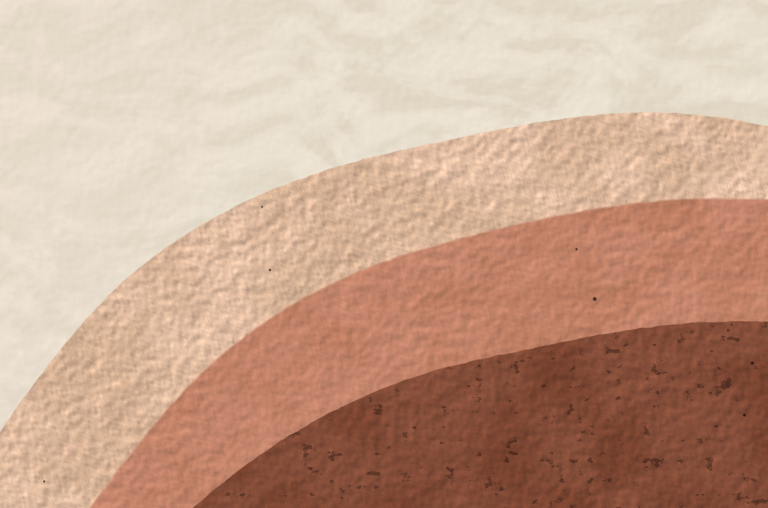
A WebGL 1 fragment shader for this background:

```glsl
precision highp float;
// Layered earth-tone hills of rough plaster under a pale, brushed cream wall.

uniform vec2 u_resolution;

const float ASPECT = 1.515;
const vec3 CREAM = vec3(0.910, 0.873, 0.808);
const vec3 CREAM_WARM = vec3(0.912, 0.862, 0.800);
const vec3 CREAM_STAIN = vec3(0.872, 0.832, 0.752);
const vec3 PEACH = vec3(0.885, 0.742, 0.638);
const vec3 PEACH_SHADE = vec3(0.835, 0.692, 0.580);
const vec3 CLAY = vec3(0.768, 0.522, 0.425);
const vec3 CLAY_SHADE = vec3(0.738, 0.490, 0.385);
const vec3 UMBER = vec3(0.520, 0.305, 0.225);
const vec3 UMBER_SHADE = vec3(0.470, 0.262, 0.185);

float hash(vec2 p) {
  return fract(sin(dot(p, vec2(127.1, 311.7))) * 43758.5453);
}

float noise(vec2 p) {
  vec2 i = floor(p);
  vec2 f = fract(p);
  f = f * f * (3.0 - 2.0 * f);
  float low = mix(hash(i), hash(i + vec2(1.0, 0.0)), f.x);
  float high = mix(hash(i + vec2(0.0, 1.0)), hash(i + 1.0), f.x);
  return mix(low, high, f.y);
}

float fbm(vec2 p) {
  float sum = 0.0;
  float weight = 0.5;
  for (int i = 0; i < 4; i++) {
    sum += weight * noise(p);
    p = mat2(1.6, 1.2, -1.2, 1.6) * p + 7.3;
    weight *= 0.5;
  }
  return sum / 0.9375;
}

// Cubic through two knots, each holding x, height and slope.
float segment(float x, vec3 a, vec3 b) {
  float w = b.x - a.x;
  float t = clamp((x - a.x) / w, 0.0, 1.0);
  float s = 1.0 - t;
  return s * s * (1.0 + 2.0 * t) * a.y + t * t * (3.0 - 2.0 * t) * b.y
       + w * s * t * (s * a.z - t * b.z);
}

// Height of a hill line; it runs on straight to the left of the first knot.
float ridge(float x, vec3 a, vec3 b, vec3 c, vec3 d, vec3 e) {
  float y = x < b.x ? segment(x, a, b)
          : x < c.x ? segment(x, b, c)
          : x < d.x ? segment(x, c, d) : segment(x, d, e);
  return y + a.z * min(x - a.x, 0.0);
}

// Coverage below a hill line, with softness measured across the slope.
float below(vec2 p, float height, float slope, float softness) {
  float dist = (height - p.y) / sqrt(1.0 + slope * slope);
  return smoothstep(-softness, softness, dist);
}

// Relief lit from the upper left.
float relief(vec2 p, float scale) {
  vec2 toLight = vec2(-0.45, 0.45);
  return fbm(p * scale) - fbm(p * scale + toLight);
}

// Sparse round specks, one candidate in each grid cell.
float specks(vec2 p, float cells, float chance, float radius, float soft) {
  vec2 id = floor(p * cells);
  vec2 centre = 0.2 + 0.6 * vec2(hash(id + 3.1), hash(id + 8.7));
  float dist = length(fract(p * cells) - centre) / cells;
  float size = radius * (0.6 + 0.6 * hash(id + 5.9));
  return step(hash(id), chance) * (1.0 - smoothstep(size - soft, size + soft, dist));
}

// Thin flat brush stains, denser toward the upper right.
vec3 wall(vec2 p) {
  vec3 color = mix(CREAM_WARM, CREAM, smoothstep(0.0, 0.8, p.x + 0.4 * (1.0 - p.y)));
  float strokes = fbm(p * vec2(11.0, 26.0) + 2.0 * noise(p * 7.0));
  float density = mix(0.35, 0.75, smoothstep(0.1, 0.9, p.x));
  color = mix(color, CREAM_STAIN, density * smoothstep(0.50, 0.68, strokes));
  color += 0.016 * smoothstep(0.52, 0.32, strokes);
  return color + 0.04 * relief(p, 70.0);
}

// Mottled plaster with grain of the given strength.
vec3 plaster(vec2 p, vec3 light, vec3 shade, float bias, float grain) {
  float mottle = fbm(p * vec2(9.0, 12.0));
  vec3 color = mix(light, shade, smoothstep(0.30, 0.75, mottle + bias));
  return color * (1.0 + grain * relief(p, 75.0) + 0.35 * grain * relief(p, 24.0));
}

void main() {
  vec2 p = gl_FragCoord.xy / u_resolution * vec2(ASPECT, 1.0);
  float pixel = 1.0 / u_resolution.y;
  float x = p.x;

  // Hill lines, sampled twice for their slopes.
  vec3 h[2];
  for (int i = 0; i < 2; i++) {
    float s = x + 0.01 * float(i);
    h[i].x = ridge(s, vec3(0.0, 0.150, 1.45), vec3(0.296, 0.490, 0.74),
      vec3(0.791, 0.704, 0.22), vec3(1.285, 0.779, 0.0), vec3(1.518, 0.751, -0.20));
    h[i].y = ridge(s, vec3(0.178, 0.0, 1.38), vec3(0.455, 0.316, 0.80),
      vec3(0.850, 0.514, 0.28), vec3(1.304, 0.605, 0.09), vec3(1.518, 0.607, -0.02));
    h[i].z = ridge(s, vec3(0.381, 0.0, 0.90), vec3(0.652, 0.188, 0.52),
      vec3(0.949, 0.293, 0.21), vec3(1.383, 0.366, 0.06), vec3(1.518, 0.366, -0.02));
  }
  vec3 slope = (h[1] - h[0]) / 0.01;
  vec3 line = h[0] + 0.004 * (fbm(p * 60.0) - 0.5);

  // Layers from back to front.
  vec3 peach = plaster(p, PEACH, PEACH_SHADE, 0.12 - 0.16 * x, 0.34);
  vec3 clay = plaster(p + 4.0, CLAY, CLAY_SHADE, 0.0, 0.24);
  vec3 umber = plaster(p + 9.0, UMBER, UMBER_SHADE, 0.0, 0.30);
  float pits = smoothstep(0.68, 0.80, fbm(p * vec2(55.0, 75.0)));
  umber *= 1.0 - 0.30 * pits;

  float hill = below(p, line.x, slope.x, pixel);
  vec3 color = mix(wall(p), peach, hill);
  color = mix(color, clay, below(p, line.y, slope.y, 0.002 + pixel));
  color = mix(color, umber, below(p, line.z, slope.z, pixel));

  // Dark flecks caught in the plaster.
  float fleck = specks(p, 9.0, 0.07, 0.003, pixel);
  color *= 1.0 - 0.65 * hill * fleck;

  gl_FragColor = vec4(color, 1.0);
}
```
